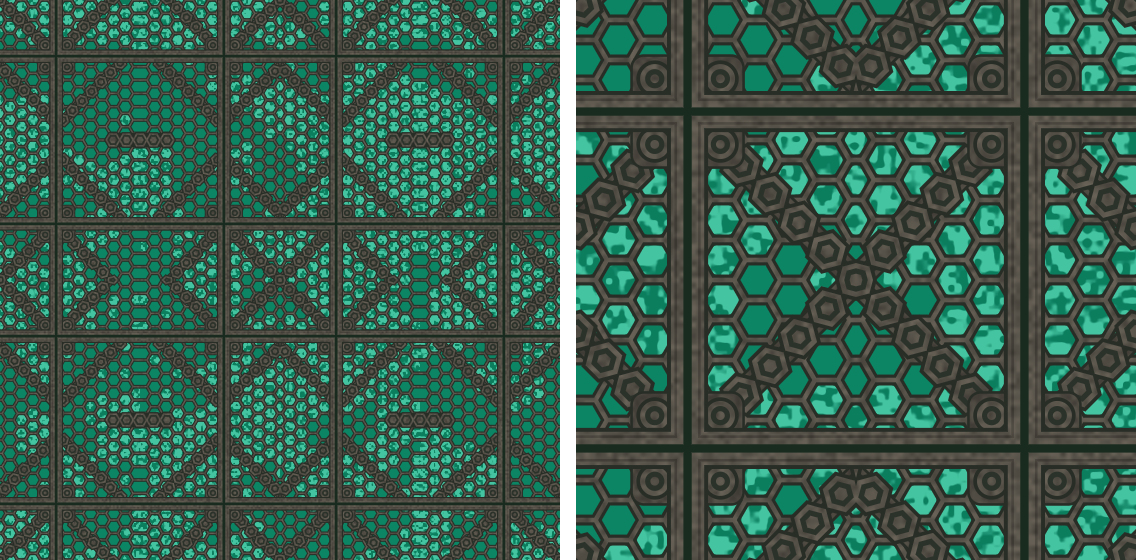
Left: the whole. Right: its middle third, enlarged.
A Shadertoy shader for this pattern:

```glsl
// Riveted steel lattice over teal enamel: a mirrored panel module, repeated 2 x 2.
// Folded coordinates place frames, braces and hexagonal mesh by distance functions;
// wrapping cellular patches decide which mesh cells are plain and which are mottled.

#define REPEATS 2.0        // modules across and down
#define MODULE 384.0       // length units per module
#define SEAM 77.0          // frame distance from the mirror axis
#define FRAME 7.6          // half width of a frame beam
#define MESH 18.29         // height of a mesh hexagon
#define NODE_STEP 18.5     // spacing of brace nodes
#define PLAIN_SHARE 0.34   // share of plain enamel patches
#define METAL vec3(0.345, 0.325, 0.29)
#define SHADOW vec3(0.155, 0.18, 0.15)
#define ENAMEL vec3(0.045, 0.52, 0.39)
#define GLAZE vec3(0.27, 0.77, 0.63)

float hash(vec2 p) {
    vec3 q = fract(vec3(p.xyx) * vec3(0.1031, 0.103, 0.0973));
    q += dot(q, q.yzx + 33.33);
    return fract((q.x + q.y) * q.z);
}

// Smooth value noise with n whole cells across the canvas
float grainNoise(vec2 uv, float n) {
    vec2 p = uv * n, i = floor(p), f = fract(p);
    f = f * f * (3.0 - 2.0 * f);
    vec2 a = mod(i, n), b = mod(i + 1.0, n);
    return mix(mix(hash(a), hash(vec2(b.x, a.y)), f.x),
               mix(hash(vec2(a.x, b.y)), hash(b), f.x), f.y);
}

// Random value of the nearest wrapped feature point
float cellPatch(vec2 uv, float n) {
    vec2 p = uv * n, base = floor(p);
    float nearest = 9.0, value = 0.0;
    for (int y = -1; y <= 1; y++)
    for (int x = -1; x <= 1; x++) {
        vec2 cell = base + vec2(x, y), id = mod(cell, n);
        vec2 point = cell + vec2(hash(id + 17.0), hash(id + 53.0));
        float d = distance(p, point);
        if (d < nearest) { nearest = d; value = hash(id + 91.0); }
    }
    return value;
}

float hexRadius(vec2 p) {
    p = abs(p);
    return max(p.y, 0.866 * p.x + 0.5 * p.y);
}

// Offset from the nearest center of a flat-topped hexagon grid
vec2 hexOffset(vec2 p) {
    vec2 s = MESH * vec2(1.73205, 1.0);
    vec2 a = mod(p + 0.5 * s, s) - 0.5 * s;
    vec2 b = mod(p, s) - 0.5 * s;
    return dot(a, a) < dot(b, b) ? a : b;
}

float fill(float d, float px) { return clamp(0.5 - d / px, 0.0, 1.0); }

// Concentric boss: dark rim, metal ring, dark recess, metal hub
vec3 boss(vec3 col, float r, float size, vec3 metal, float px) {
    col = mix(col, SHADOW, fill(r - size, px));
    col = mix(col, metal, fill(r - size + 1.7, px));
    col = mix(col, SHADOW * 1.1, fill(r - size + 4.0, px));
    return mix(col, metal * 0.95, fill(r - size + 6.4, px));
}

void mainImage(out vec4 fragColor, in vec2 fragCoord) {
    vec2 uv = fragCoord / iResolution.xy;
    float span = REPEATS * MODULE;
    float px = span / min(iResolution.x, iResolution.y);

    // Mirrored module coordinates
    vec2 local = (fract((uv - 0.5) * REPEATS + 0.5) - 0.5) * MODULE;
    vec2 f = abs(local);
    vec2 side = 2.0 * step(0.0, local) - 1.0;
    vec2 seam = abs(f - SEAM);
    bvec2 wide = greaterThan(f, vec2(SEAM));

    float grain = grainNoise(uv, 300.0);
    vec3 metal = METAL * (0.82 + 0.36 * grain);

    // Enamel cells, plain or mottled
    vec2 h = hexOffset(f - vec2(13.5, 0.0));
    vec2 center = uv - side * h / span;
    float kind = cellPatch(center, 11.0) + 0.16 * (grainNoise(center, 48.0) - 0.5);
    float mottled = step(PLAIN_SHARE, kind);
    float speck = smoothstep(0.68, 0.4, grainNoise(uv + 0.37, 260.0) + 0.2 * (0.6 - kind));
    vec3 glaze = mix(ENAMEL * 0.95, GLAZE, speck);
    glaze = mix(vec3(0.08, 0.3, 0.22), glaze, fill(length(h) - 7.4, px));
    vec3 col = mix(ENAMEL, glaze, mottled);

    // Mesh wires with dark edges
    float wire = 0.5 * MESH - hexRadius(h);
    col = mix(col, SHADOW, fill(wire - 2.5, px));
    col = mix(col, metal, fill(wire - 1.05, px));

    // Diagonal braces, one line per kind of panel
    vec2 n = wide.x ? vec2(1.0) : vec2(1.0, -1.0);
    float offset = wide.x ? (wide.y ? 251.0 : 152.0) : (wide.y ? -91.0 : 0.0);
    float across = (dot(n, f) - offset) * 0.7071;
    float along = dot(vec2(n.y, -n.x), f) * 0.7071;
    float step0 = (fract(along / NODE_STEP + 0.5) - 0.5) * NODE_STEP;
    col = mix(col, SHADOW, fill(abs(across) - 6.5, px));
    col = mix(col, metal * 0.85, fill(abs(abs(across) - 4.2) - 1.0, px));
    col = boss(col, hexRadius(vec2(step0, across)), 9.2, metal, px);

    // Central bar of the large panel
    vec2 mid = 0.5 * MODULE - f;
    float link = mid.x - NODE_STEP * clamp(round(mid.x / NODE_STEP), 0.0, 2.0);
    col = mix(col, SHADOW, fill(max(mid.x - 38.0, mid.y - 10.0), px));
    col = boss(col, hexRadius(vec2(link, mid.y)), 10.8, metal, px);

    // Corner plates and screws
    vec2 screw = seam - 15.0;
    float plate = length(max(abs(screw) - 5.0, 0.0)) - 5.0;
    col = mix(col, SHADOW, fill(plate - 1.2, px));
    col = mix(col, metal * 0.85, fill(plate, px));
    col = boss(col, length(screw), 8.4, metal, px);

    // Frame beams with a central groove
    float beam = min(seam.x, seam.y);
    col = mix(col, SHADOW, fill(beam - FRAME - 1.8, px));
    col = mix(col, metal, fill(beam - FRAME, px));
    col = mix(col, metal * 0.78, fill(abs(beam - 5.4) - 0.6, px));
    col = mix(col, vec3(0.1, 0.17, 0.12), fill(beam - 1.9, px));

    fragColor = vec4(col, 1.0);
}
```
